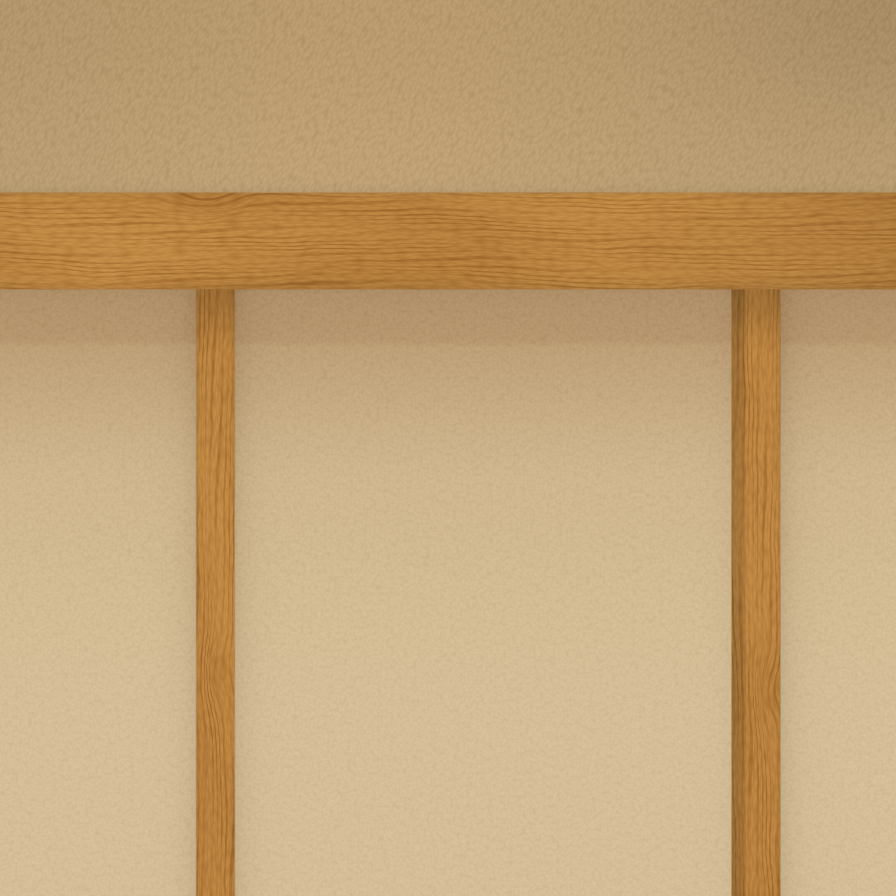
Write a three.js fragment shader that draws this texture.

```glsl
// Timber-framed plaster wall: a wide beam, two posts, and softly lit panels.
varying vec2 vUv;

const float SOFT = 0.0013;
const float BEAM_LOW = 0.677;
const float BEAM_HIGH = 0.785;
const vec2 LEFT_POST = vec2(0.219, 0.262);
const vec2 RIGHT_POST = vec2(0.8165, 0.871);

vec2 hash2(vec2 p) {
  p = vec2(dot(p, vec2(127.1, 311.7)), dot(p, vec2(269.5, 183.3)));
  return fract(sin(p) * 43758.5);
}

// Distance to the nearest scattered cell point
float cellular(vec2 p) {
  vec2 cell = floor(p), local = fract(p);
  float nearest = 2.0;
  for (int y = -1; y <= 1; y++) {
    for (int x = -1; x <= 1; x++) {
      vec2 offset = vec2(float(x), float(y));
      nearest = min(nearest, length(offset + hash2(cell + offset) - local));
    }
  }
  return nearest;
}

// Slow drifting variation from layered sines
float drift(vec2 p) {
  float sum = 0.0, gain = 0.5;
  for (int i = 0; i < 4; i++) {
    sum += gain * sin(p.x + 1.7 * sin(p.y + float(i)));
    p = mat2(1.5, 1.1, -1.1, 1.5) * p + 2.3;
    gain *= 0.5;
  }
  return sum;
}

// Falloff that stays bounded on the far side of an edge
float fade(float distance, float reach) {
  return exp(-max(distance, 0.0) / reach);
}

float band(float x, vec2 limits) {
  return smoothstep(-SOFT, SOFT, x - limits.x) * smoothstep(-SOFT, SOFT, limits.y - x);
}

// Granular plaster relief, centred near zero
float plaster(vec2 p) {
  return (cellular(p * 270.0) - 0.45) * 0.7 + (cellular(p * 130.0 + 7.0) - 0.45) * 0.35;
}

// Wood with p.x running along the fibres; knot is a place the lines bend around
vec3 wood(vec2 p, vec2 knot, float seed) {
  vec2 fromKnot = (p - knot) * vec2(26.0, 60.0);
  float bend = exp(-dot(fromKnot, fromKnot));
  float wave = drift(vec2(p.x * 9.0 + seed, p.y * 24.0));
  float across = p.y + 0.006 * wave + 0.011 * bend;
  float lines = sin(across * 980.0 + 2.2 * sin(across * 210.0 + p.x * 7.0 + seed));
  float presence = 0.65 + 0.35 * sin(across * 130.0 + p.x * 17.0 + seed);
  float grooves = smoothstep(0.0, 1.0, lines) * presence;
  float pores = cellular(vec2(p.x * 65.0, across * 340.0) + seed) - 0.45;
  float tone = 0.03 * wave - 0.075 * (grooves - 0.2) - 0.08 * pores - 0.03 * bend;
  return vec3(0.720, 0.503, 0.242) + tone * vec3(1.0, 0.98, 0.7);
}

// Upper wall with fine slanted fibres
vec3 upperWall(vec2 p) {
  vec2 slanted = mat2(0.88, 0.47, -0.47, 0.88) * p;
  float fibre = cellular(slanted * vec2(280.0, 120.0)) - 0.45;
  float height = smoothstep(BEAM_HIGH, 1.0, p.y);
  vec3 color = mix(vec3(0.720, 0.607, 0.440), vec3(0.695, 0.580, 0.415), height);
  color *= 1.0 + 0.035 * exp(-pow((p.x - 0.42) * 3.0, 2.0));
  color *= 1.0 - 0.06 * smoothstep(0.65, 1.0, p.x) * height;
  color *= 1.0 - 0.06 * fade(p.y - BEAM_HIGH, 0.005);
  return color - 0.055 * fibre - 0.03 * plaster(p);
}

float sideShadow(float x, vec2 post) {
  return fade(max(post.x - x, x - post.y), 0.017);
}

// Lower panels brighten downward from the shadow under the beam
vec3 panel(vec2 p) {
  float depth = BEAM_LOW - p.y;
  vec3 color = mix(vec3(0.725, 0.605, 0.443), vec3(0.808, 0.710, 0.553), smoothstep(0.0, 0.23, depth));
  color = mix(color, vec3(0.835, 0.745, 0.592), smoothstep(0.15, 0.5, depth));
  float castShadow = 1.0 - smoothstep(0.056, 0.066, depth);
  color *= 1.0 - castShadow * vec3(0.035, 0.050, 0.062);
  color *= 1.0 - 0.04 * fade(depth, 0.012);
  float sides = 0.09 * sideShadow(p.x, LEFT_POST);
  sides += mix(0.04, 0.10, step(RIGHT_POST.y, p.x)) * sideShadow(p.x, RIGHT_POST);
  color *= 1.0 - sides * vec3(0.85, 1.0, 1.15);
  return color - 0.055 * plaster(p);
}

// Upright timber, dimmed under the beam and along its edges
vec3 post(vec2 p, vec2 limits, vec2 knot, float seed) {
  vec3 color = wood(p.yx, knot, seed);
  color *= 1.0 - 0.14 * (1.0 - smoothstep(0.0, 0.075, BEAM_LOW - p.y));
  return color * (1.0 - 0.10 * fade(min(p.x - limits.x, limits.y - p.x), 0.003));
}

// Horizontal timber with darker lower and upper edges
vec3 beam(vec2 p) {
  vec3 color = wood(p, vec2(0.23, 0.775), 2.0);
  color *= 1.0 - 0.10 * fade(p.y - BEAM_LOW, 0.008) - 0.05 * fade(BEAM_HIGH - p.y, 0.004);
  return color * (1.0 - 0.05 * smoothstep(0.6, 1.0, p.x));
}

void main() {
  vec2 p = vUv;
  float below = step(p.y, 0.73);
  vec3 color = mix(upperWall(p), panel(p), below);
  vec3 leftWood = post(p, LEFT_POST, vec2(0.25, 0.242), 5.0);
  vec3 rightWood = post(p, RIGHT_POST, vec2(0.23, 0.857), 9.0);
  rightWood *= 1.0 - 0.13 * (1.0 - smoothstep(0.830, 0.834, p.x));
  color = mix(color, leftWood, band(p.x, LEFT_POST) * below);
  color = mix(color, rightWood, band(p.x, RIGHT_POST) * below);
  color = mix(color, beam(p), band(p.y, vec2(BEAM_LOW, BEAM_HIGH)));
  gl_FragColor = vec4(clamp(color, 0.0, 1.0), 1.0);
}
```
